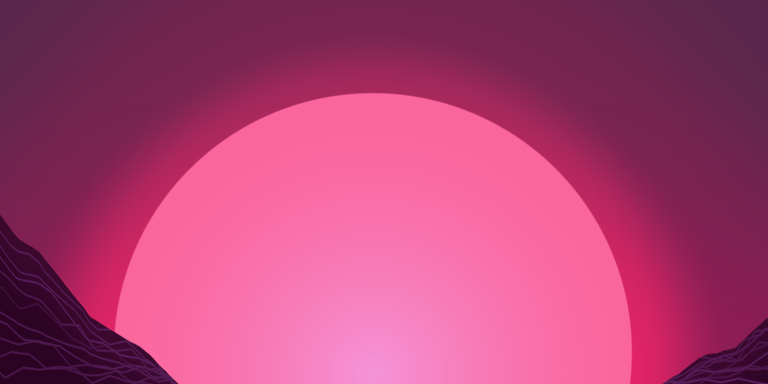
Write a Shadertoy shader that draws this background.

```glsl
// A huge pink sun glowing behind two dark, line-etched mountain slopes.
#define SUN_CENTER vec2(0.971, 0.083)
#define SUN_RADIUS 0.6745
#define CORE_CENTER vec2(0.971, 0.025)
#define CORE_FALLOFF 1.6
#define LINE_COUNT 11
#define LINE_WIDTH 0.0012
#define LINE_JITTER 0.045

const vec3 SUN_EDGE = vec3(0.98, 0.40, 0.61);
const vec3 SUN_CORE = vec3(0.96, 0.58, 0.85);
const vec3 SKY_LOW = vec3(0.55, 0.11, 0.33);
const vec3 SKY_HIGH = vec3(0.46, 0.145, 0.31);
const vec3 SKY_CORNER = vec3(0.35, 0.15, 0.30);
const vec3 HALO_LOW = vec3(0.89, 0.14, 0.40);
const vec3 HALO_HIGH = vec3(0.65, 0.16, 0.36);
const vec3 ROCK_DARK = vec3(0.17, 0.015, 0.14);
const vec3 ROCK_LIGHT = vec3(0.23, 0.035, 0.18);
const vec3 ROCK_LINE = vec3(0.40, 0.15, 0.43);

float hash(float n) {
    return fract(sin(n * 127.1) * 4375.85);
}

// Piecewise linear noise, for angular contours
float jagged(float x, float seed) {
    float cell = floor(x);
    return mix(hash(cell + seed), hash(cell + 1.0 + seed), fract(x)) - 0.5;
}

float fold(float x, float center, float halfWidth) {
    return max(0.0, 1.0 - abs(x - center) / halfWidth);
}

float leftRidge(float x) {
    return 0.44 - 0.948 * x - 0.042 * fold(x, 0.235, 0.13)
        - 0.017 * fold(x, 0.05, 0.05) + 0.006 * fold(x, 0.39, 0.05)
        + 0.004 * jagged(x * 60.0, 3.0);
}

// Measured inward from the right side
float rightRidge(float x) {
    return 0.172 - 0.623 * x - 0.025 * fold(x, 0.085, 0.075)
        + 0.008 * fold(x, 0.18, 0.05) + 0.004 * jagged(x * 60.0, 9.0);
}

vec3 skyColor(vec2 p) {
    float radius = distance(p, SUN_CENTER);
    float outside = max(radius - SUN_RADIUS, 0.0);
    float height = smoothstep(0.0, 0.85, p.y);
    vec3 sky = mix(SKY_LOW, SKY_HIGH, height);
    sky = mix(sky, SKY_CORNER, smoothstep(0.85, 1.35, radius) * height);
    vec3 halo = mix(HALO_LOW, HALO_HIGH, height);
    float reach = mix(0.28, 0.19, height);
    return mix(halo, sky, smoothstep(0.0, reach, outside));
}

vec3 sunColor(vec2 p) {
    float radius = distance(p, CORE_CENTER) / 0.7;
    return mix(SUN_EDGE, SUN_CORE, pow(max(1.0 - radius, 0.0), CORE_FALLOFF));
}

vec3 rockColor(vec2 p, float ridge, float seed, float pixel) {
    vec3 color = mix(ROCK_LIGHT, ROCK_DARK, smoothstep(0.0, 0.2, ridge - p.y));
    float lines = 0.0;
    // Contours flatten toward the foot of the slope
    for (int i = 1; i < LINE_COUNT; i++) {
        float k = float(i);
        float level = ridge * (1.0 - k / float(LINE_COUNT));
        level += LINE_JITTER * jagged(p.x * 22.0 + k * 0.37, seed + k * 17.0);
        float gap = 0.75 * abs(p.y - level);
        float stroke = 1.0 - smoothstep(0.0, LINE_WIDTH + pixel, gap);
        lines = max(lines, stroke * mix(0.3, 0.8, hash(k + seed)));
    }
    return mix(color, ROCK_LINE, lines);
}

void mainImage(out vec4 fragColor, in vec2 fragCoord) {
    float pixel = 1.0 / iResolution.y;
    vec2 p = (fragCoord - vec2(0.5 * iResolution.x, 0.0)) * pixel;
    p.x += 1.0;

    // Sky and sun
    vec3 color = skyColor(p);
    float sunEdge = distance(p, SUN_CENTER) - SUN_RADIUS;
    color = mix(color, sunColor(p), smoothstep(pixel, -pixel, sunEdge));

    // Foreground slopes
    float left = leftRidge(p.x);
    float right = rightRidge(2.0 - p.x);
    float leftMask = smoothstep(-pixel, pixel, left - p.y);
    float rightMask = smoothstep(-pixel, pixel, right - p.y);
    color = mix(color, rockColor(p, left, 5.0, pixel), leftMask);
    color = mix(color, rockColor(p, right, 41.0, pixel), rightMask);

    fragColor = vec4(color, 1.0);
}
```
